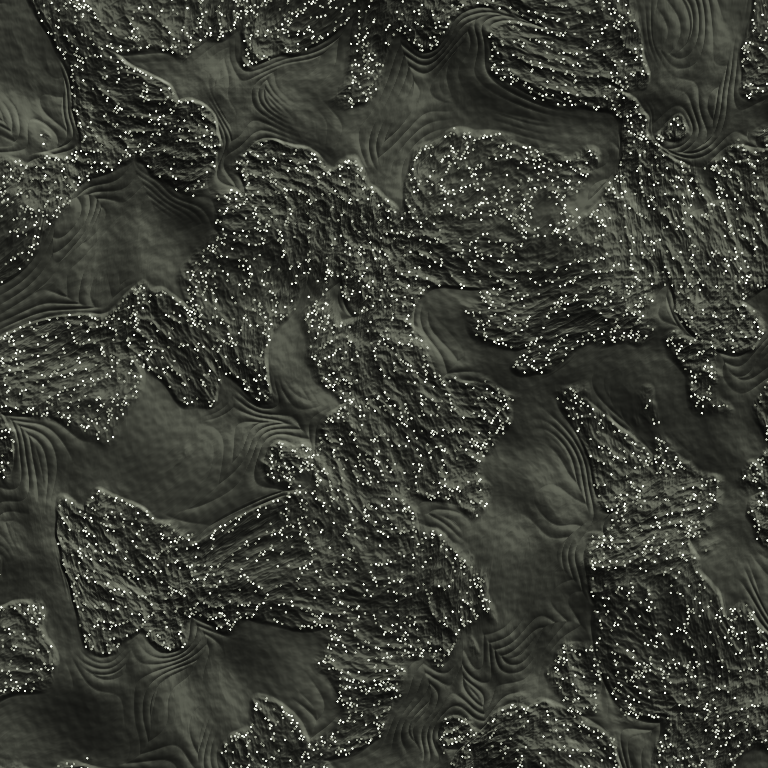
Reproduce this texture procedurally as a WebGL 2 fragment shader.

```glsl
#version 300 es
precision highp float;
// Dark olive rock: rough, scalloped crusts over smooth stone with layered flow grooves.
// A height field of warped gradient noise is lit from the upper right by its slope,
// then pale mineral specks are scattered along the crust's ridges and rims.

#define PATCH_SCALE 5.0      // crusts across the canvas
#define PATCH_LEVEL 0.07     // higher leaves more smooth stone
#define WARP 0.09            // swirl of the flow
#define GROOVE_FREQ 36.0     // layers per unit of the crust field
#define GROOVE_DEPTH 0.0048
#define ROUGHNESS 0.72       // slope of each crust octave
#define SPECK_GRID 256.0     // speck cells across the canvas
#define SPECK_AMOUNT 0.48
#define BASE_LIGHT 0.18
#define CONTRAST 0.6
#define TINT vec3(0.975, 1.0, 0.875)
#define LIGHT_DIR vec2(0.5, 0.866)

uniform vec2 u_resolution;
out vec4 fragColor;

// Integer hash of a lattice cell to two values in 0..1.
vec2 hash2(vec2 cell) {
    uvec2 v = uvec2(ivec2(cell)) * 1664525u + 1013904223u;
    v.x += v.y * 1664525u;
    v.y += v.x * 1664525u;
    v ^= v >> 16u;
    v.x += v.y * 1664525u;
    v.y += v.x * 1664525u;
    v ^= v >> 16u;
    return vec2(v & 65535u) / 65535.0;
}

float cornerRamp(vec2 cell, vec2 offset) {
    float angle = 6.28319 * hash2(cell).x;
    return dot(vec2(cos(angle), sin(angle)), offset);
}

float gradientNoise(vec2 p) {
    vec2 i = floor(p), f = p - i;
    vec2 u = f * f * f * (f * (f * 6.0 - 15.0) + 10.0);
    vec2 e = vec2(1.0, 0.0);
    return mix(mix(cornerRamp(i, f), cornerRamp(i + e.xy, f - e.xy), u.x),
               mix(cornerRamp(i + e.yx, f - e.yx), cornerRamp(i + e.xx, f - e.xx), u.x), u.y);
}

vec2 flowWarp(vec2 p) {
    return p + WARP * vec2(gradientNoise(p * 4.0 + 17.3), gradientNoise(p * 4.0 + 51.7));
}

// Broad lobed field; positive inside the crusts.
float crustField(vec2 q) {
    return gradientNoise(q * PATCH_SCALE + 3.1)
         + 0.7 * abs(gradientNoise(q * PATCH_SCALE * 1.8 + 29.4)) - PATCH_LEVEL;
}

// Ragged edge distance of the crust, in field units.
float crustEdge(vec2 q, float field) {
    return field + 0.12 * gradientNoise(q * 30.0 + 7.7);
}

float rockHeight(vec2 p) {
    vec2 q = flowWarp(p);
    float field = crustField(q);
    float crust = smoothstep(-0.04, 0.05, crustEdge(q, field));

    // Broad relief and raised crust
    float h = 0.07 * gradientNoise(p * 6.0 + 81.0) + 0.03 * gradientNoise(q * 14.0 + 12.0);
    h += 0.01 * crust;

    // Layered grooves that follow the lobes
    float layered = smoothstep(-0.2, 0.25, gradientNoise(p * 7.0 + 63.0));
    float phase = field * GROOVE_FREQ + 1.2 * gradientNoise(q * 17.0 + 5.0);
    h += GROOVE_DEPTH * abs(sin(phase)) * layered * mix(1.0, 0.4, crust);

    // Crumpled crust, with a faint grain on the smooth stone
    float freq = 28.0;
    for (int i = 0; i < 4; i++) {
        float ridge = 0.25 - abs(gradientNoise(q * freq + float(i) * 19.0));
        h += ridge * ROUGHNESS / freq * mix(0.12, 1.0, crust);
        freq *= 2.0;
    }
    return h + 0.0022 * gradientNoise(p * 95.0 + 40.0);
}

// Pale dots on a turned, jittered grid; returns the brightness to blend in and its cover.
vec2 mineralSpeck(vec2 p, float pixel) {
    mat2 turn = mat2(0.866, 0.5, -0.5, 0.866);
    vec2 g = turn * p * SPECK_GRID;
    vec2 cell = floor(g);
    vec2 place = hash2(cell + 400.0), pick = hash2(cell + 900.0);
    vec2 q = flowWarp((cell + 0.5) * turn / SPECK_GRID);
    float edge = crustEdge(q, crustField(q));

    float crust = smoothstep(-0.03, 0.04, edge);
    float ridge = 1.0 - smoothstep(0.02, 0.13, abs(gradientNoise(q * 28.0)));
    float rim = 1.0 - smoothstep(0.0, 0.06, abs(edge - 0.04));
    float chance = SPECK_AMOUNT * crust * (0.1 + 0.65 * ridge + 0.55 * rim);

    float d = length(g - cell - 0.5 - 0.4 * (place - 0.5));
    float soft = 0.5 * pixel * SPECK_GRID;
    float cover = (1.0 - smoothstep(0.42 - soft, 0.42 + soft, d)) * step(pick.x, chance);
    return vec2(mix(0.45, 1.05, pick.y), cover);
}

void main() {
    float pixel = 1.0 / min(u_resolution.x, u_resolution.y);
    vec2 p = gl_FragCoord.xy * pixel;

    // Slope towards the light, with soft limits
    vec2 reach = LIGHT_DIR * 0.0013;
    float slope = (rockHeight(p - reach) - rockHeight(p + reach)) / 0.0026;
    slope /= sqrt(1.0 + 0.1 * slope * slope);

    // Smooth stone is a little paler; broad stains vary the tone
    vec2 q = flowWarp(p);
    float bare = 1.0 - smoothstep(-0.08, 0.06, crustField(q));
    float tone = slope + 0.25 * bare + 0.6 * gradientNoise(p * 3.5 + 33.0);
    float light = BASE_LIGHT * exp(CONTRAST * tone);
    light = min(light, 0.35 + 0.4 * max(light - 0.35, 0.0));

    vec2 speck = mineralSpeck(p, pixel);
    light = mix(light, max(light, speck.x), speck.y);
    vec3 colour = light * mix(TINT, vec3(0.99, 1.0, 0.97), smoothstep(0.4, 1.0, light));
    fragColor = vec4(clamp(colour, 0.0, 1.0), 1.0);
}
```
